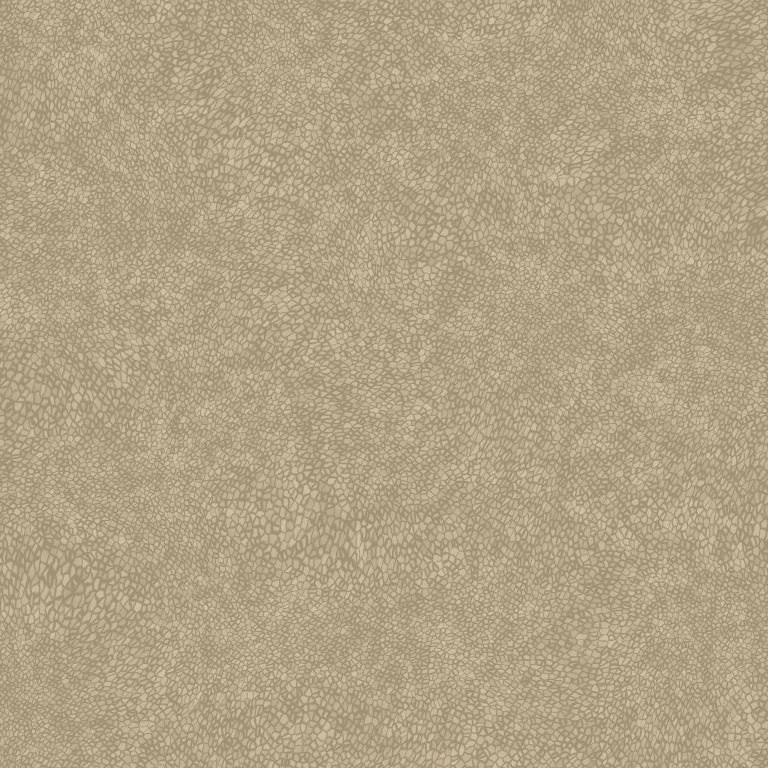
This texture is drawn by a Shadertoy shader. Its source:

```glsl
// Fine pebbled leather: tiny pale grains parted by tan creases.
// A jittered Voronoi mesh, bent by gradient noise, gives the grains; finer noise
// makes soft patches where they grow plump and pale or shrink to dull specks.

const float GRAINS_ACROSS = 146.0;
const float GRAIN_SLANT = 1.0;      // radians, direction of the long axis
const float GRAIN_STRETCH = 1.2;
const float BEND = 7.0;             // slow drift of direction, in grains
const float CREASE_SOFTNESS = 0.13; // in grain widths

const vec3 DULL_GROUND = vec3(0.628, 0.570, 0.455);
const vec3 WARM_GROUND = vec3(0.632, 0.570, 0.455);
const vec3 DULL_GRAIN  = vec3(0.728, 0.672, 0.560);
const vec3 PALE_GRAIN  = vec3(0.790, 0.726, 0.614);

// Two random values in 0..1 for an integer lattice point.
vec2 hash2(vec2 cell) {
    uvec2 q = uvec2(ivec2(cell)) * uvec2(1597u, 3571u);
    uint n = (q.x ^ q.y) * 40503u;
    n = (n ^ (n >> 15)) * 73244u + 12345u;
    n = (n ^ (n >> 13)) * 48271u;
    n ^= n >> 16;
    return vec2(n & 65535u, n >> 16) / 65535.0;
}

float latticeSlope(vec2 cell, vec2 offset) {
    float angle = 6.2832 * hash2(cell).x;
    return dot(vec2(cos(angle), sin(angle)), offset);
}

// Gradient noise, roughly -0.7..0.7.
float gradientNoise(vec2 p) {
    vec2 i = floor(p), f = p - i;
    vec2 u = f * f * f * (f * (f * 6.0 - 15.0) + 10.0);
    vec2 e = vec2(1.0, 0.0);
    float low = mix(latticeSlope(i, f), latticeSlope(i + e.xy, f - e.xy), u.x);
    float high = mix(latticeSlope(i + e.yx, f - e.yx), latticeSlope(i + e.xx, f - e.xx), u.x);
    return mix(low, high, u.y);
}

vec2 noisePair(vec2 p) {
    return vec2(gradientNoise(p + 9.2), gradientNoise(p + 71.6));
}

mat2 rotation(float angle) {
    float c = cos(angle), s = sin(angle);
    return mat2(c, -s, s, c);
}

vec2 grainCentre(vec2 cell, float jitter) {
    return cell + 0.5 + jitter * (hash2(cell) - 0.5);
}

// Distance to the nearest crease in x, the grain's own cell in yz.
vec3 grainMesh(vec2 p, float jitter) {
    vec2 base = floor(p), nearCell = base, toNear = vec2(9.0);
    for (int y = -1; y <= 1; y++)
    for (int x = -1; x <= 1; x++) {
        vec2 cell = base + vec2(x, y);
        vec2 toCentre = grainCentre(cell, jitter) - p;
        if (dot(toCentre, toCentre) < dot(toNear, toNear)) {
            toNear = toCentre;
            nearCell = cell;
        }
    }
    float crease = 9.0;
    for (int y = -2; y <= 2; y++)
    for (int x = -2; x <= 2; x++) {
        if (x == 0 && y == 0) continue;
        vec2 toCentre = grainCentre(nearCell + vec2(x, y), jitter) - p;
        vec2 across = normalize(toCentre - toNear);
        crease = min(crease, dot(0.5 * (toNear + toCentre), across));
    }
    return vec3(crease, nearCell);
}

// 0 in dull patches, 1 in pale ones; the side borders lean to dull.
float paleness(vec2 uv) {
    float broad = gradientNoise(uv * 8.0 + 3.7);
    float medium = gradientNoise(uv * 19.0 + 21.3);
    float fine = gradientNoise(uv * 46.0 + 57.1);
    float border = smoothstep(0.38, 0.52, abs(uv.x - 0.5));
    float level = 0.54 + 0.26 * broad + 0.42 * medium + 0.6 * fine - 0.12 * border;
    return smoothstep(0.0, 1.0, level);
}

void mainImage(out vec4 fragColor, in vec2 fragCoord) {
    vec2 uv = fragCoord / iResolution.y;
    float pale = paleness(uv);

    // Slanted grain space: slow bends turn the grains, quick ones roughen them
    vec2 p = rotation(GRAIN_SLANT) * uv * GRAINS_ACROSS;
    p.x /= GRAIN_STRETCH;
    p += BEND * noisePair(uv * 5.0) + 0.3 * noisePair(p * 0.9);

    // Grains: crease width and tone vary from one to the next
    vec3 mesh = grainMesh(p, mix(0.65, 0.9, pale));
    vec2 chance = hash2(mesh.yz + 113.0);
    float creaseWidth = mix(0.19, 0.125, pale) + 0.18 * (chance.x - 0.5);
    float softness = max(CREASE_SOFTNESS, 0.5 * GRAINS_ACROSS / iResolution.y);
    float grain = smoothstep(creaseWidth - softness, creaseWidth + softness, mesh.x);

    // Colour
    vec3 ground = mix(DULL_GROUND, WARM_GROUND, pale);
    vec3 grainTone = mix(DULL_GRAIN, PALE_GRAIN, pale) + 0.06 * (chance.y - 0.5);
    fragColor = vec4(mix(ground, grainTone, grain), 1.0);
}
```
